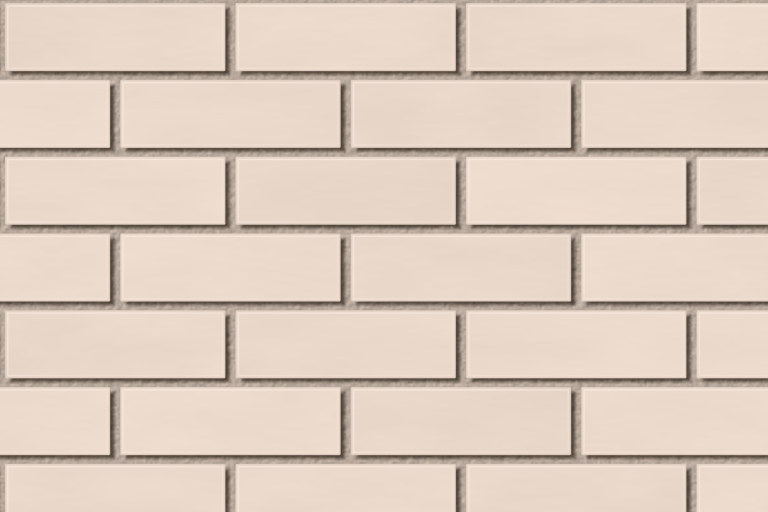
Write a WebGL 2 fragment shader that draws this texture.

```glsl
#version 300 es
precision highp float;
// Pale glazed bricks in running bond with recessed, shadowed, grainy mortar.
uniform vec2 u_resolution;
out vec4 fragColor;

// Lengths are in canvas heights
const vec2 PITCH = vec2(0.4502, 0.1500);
const vec2 BRICK = vec2(0.4305, 0.1330);
const vec2 FIRST_CENTER = vec2(0.2250, 0.0725);

const vec3 CLAY = vec3(0.922, 0.852, 0.798);
const vec3 GLINT = vec3(0.965, 0.915, 0.870);
const vec3 RIM = vec3(0.78, 0.72, 0.67);
const vec3 MORTAR = vec3(0.72, 0.66, 0.61);
const vec3 SHADOW = vec3(0.33, 0.28, 0.24);

float hash(vec2 p) {
  return fract(sin(dot(p, vec2(127.1, 311.7))) * 43758.5453);
}

float noise(vec2 p) {
  vec2 i = floor(p), f = fract(p);
  f = f * f * (3.0 - 2.0 * f);
  return mix(mix(hash(i), hash(i + vec2(1, 0)), f.x),
             mix(hash(i + vec2(0, 1)), hash(i + vec2(1, 1)), f.x), f.y);
}

float grain(vec2 p) {
  return 0.6 * noise(p * 110.0) + 0.4 * noise(p * 230.0);
}

// Column and row of the brick that owns p; odd rows move half a brick
vec2 brickId(vec2 p) {
  float row = floor((p.y - FIRST_CENTER.y) / PITCH.y + 0.5);
  float shift = 0.5 * mod(row, 2.0);
  return vec2(floor((p.x - FIRST_CENTER.x) / PITCH.x - shift + 0.5), row);
}

// Position relative to the center of a given brick
vec2 brickLocal(vec2 p, vec2 id) {
  float shift = 0.5 * mod(id.y, 2.0);
  return p - FIRST_CENTER - (id + vec2(shift, 0.0)) * PITCH;
}

float boxDistance(vec2 p, vec2 halfSize, float radius) {
  vec2 q = abs(p) - halfSize + radius;
  return length(max(q, 0.0)) + min(max(q.x, q.y), 0.0) - radius;
}

float brickDistance(vec2 p) {
  return boxDistance(brickLocal(p, brickId(p)), 0.5 * BRICK, 0.003);
}

// Joint darkens toward the bricks above and to the left
vec3 mortarColor(vec2 p) {
  float relief = grain(p) - grain(p - vec2(0.004));
  vec2 shadeOffset = 0.5 * (PITCH - BRICK);
  float shade = brickDistance(p - shadeOffset) + 0.003 * (grain(p + 7.0) - 0.5);
  vec3 color = mix(SHADOW, MORTAR, smoothstep(-0.008, 0.004, shade));
  return color * (1.0 + 0.22 * relief);
}

// Each face has its own tint, soft sheen and faint cloudiness
vec3 faceColor(vec2 p, vec2 id, float depth) {
  vec2 local = brickLocal(p, id) / BRICK;
  float tint = 0.022 * (hash(id + 3.0) - 0.5);
  float slope = 0.030 * (hash(id + 11.0) - 0.5) * local.x;
  float cloud = 0.018 * (noise(p * vec2(9.0, 22.0) + id * 5.0) - 0.5);
  float streak = 0.008 * (noise(p * vec2(30.0, 130.0)) - 0.5);
  vec3 color = CLAY * (1.0 + tint + slope + cloud + streak);

  // Bevel: a thin glint inside a darker rim, brightest at upper left
  float lit = 1.0 - smoothstep(-0.4, 0.4, local.x + local.y);
  float line = 1.0 - smoothstep(0.0, 0.0028, abs(depth - 0.0055));
  color = mix(color, GLINT, line * mix(0.3, 0.75, lit));
  float rim = 1.0 - smoothstep(0.0, 0.004, depth);
  return mix(color, RIM, rim * mix(0.6, 0.3, lit));
}

void main() {
  vec2 p = gl_FragCoord.xy / u_resolution.y;
  p.y = 1.0 - p.y;
  float edge = max(0.0012, 0.75 / u_resolution.y);

  float dist = brickDistance(p);
  vec3 face = faceColor(p, brickId(p), max(-dist, 0.0));
  float cover = 1.0 - smoothstep(-edge, edge, dist);
  fragColor = vec4(mix(mortarColor(p), face, cover), 1.0);
}
```
